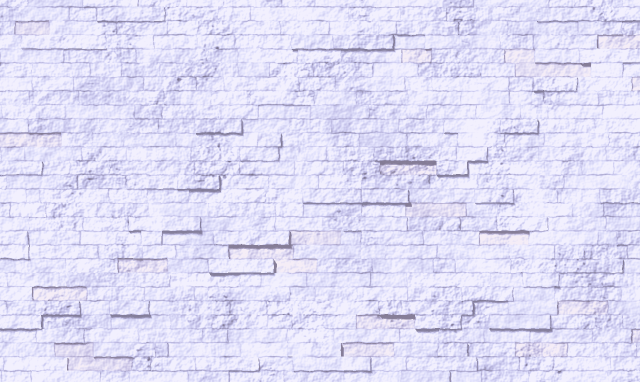
This texture is drawn by a WebGL 1 fragment shader. Its source:

```glsl
precision highp float;
// Pale violet split-face stone cladding: thin courses of uneven stones.
// Each stone gets a random length and projection; short marches toward the
// light cast the ledge shadows, and gradient noise carves the rough faces.
uniform vec2 u_resolution;

// Lengths are fractions of the canvas height.
const float COURSES = 27.3;         // courses from bottom to top
const float COURSE_PHASE = 0.19;
const float STONE_LENGTH = 0.13;    // mean length of a stone
const float LENGTH_JITTER = 0.8;
const float JOINT_WIDTH = 0.0034;
const float JOINT_DARKNESS = 0.15;
const float EDGE_WOBBLE = 0.0034;
const float SHADOW_REACH = 0.0145;  // shadow length of the highest ledge
const float GRAIN_SCALE = 34.0;
const float GRAIN_STRENGTH = 0.47;
const float STONE_CONTRAST = 0.06;
const float BROAD_CONTRAST = 0.075;
const float BASE_TONE = 0.912;
const vec2 TO_LIGHT = vec2(-0.55, 0.835);
const vec2 GRAIN_LIGHT = vec2(-0.75, 0.66);

const vec3 SHADOW = vec3(0.48, 0.455, 0.56);
const vec3 SHADE = vec3(0.76, 0.75, 0.91);
const vec3 BODY = vec3(0.89, 0.89, 0.99);
const vec3 LIT = vec3(0.95, 0.94, 0.995);
const vec3 WARM = vec3(1.01, 0.99, 0.975);

float hash(vec2 p) {
  vec3 q = fract(vec3(p.xyx) * 0.1031);
  q += dot(q, q.yzx + 33.33);
  return fract((q.x + q.y) * q.z);
}

float cornerSlope(vec2 cell, vec2 offset) {
  float angle = 6.2832 * hash(cell);
  return dot(vec2(cos(angle), sin(angle)), offset);
}

float gradientNoise(vec2 p) {
  vec2 i = floor(p), f = fract(p);
  vec2 u = f * f * f * (f * (f * 6.0 - 15.0) + 10.0);
  vec2 e = vec2(1.0, 0.0);
  return mix(mix(cornerSlope(i, f), cornerSlope(i + e, f - e), u.x),
             mix(cornerSlope(i + e.yx, f - e.yx), cornerSlope(i + 1.0, f - 1.0), u.x), u.y);
}

// Chiselled relief in three octaves.
float grain(vec2 p) {
  p *= GRAIN_SCALE;
  return gradientNoise(p) + 0.55 * gradientNoise(p * 2.1 + 17.0)
       + 0.3 * gradientNoise(p * 4.3 + 41.0);
}

float jointAt(float i, float row) {
  return i + LENGTH_JITTER * (hash(vec2(i, row + 50.0)) - 0.5);
}

// Returns stone index, course, and distances to the end and bed joints.
vec4 stoneAt(vec2 p) {
  float y = p.y * COURSES + COURSE_PHASE;
  float row = floor(y);
  float x = p.x / STONE_LENGTH + 9.0 * hash(vec2(row, 7.0)) + 3.0;
  float i = floor(x);
  if (x < jointAt(i, row)) i -= 1.0;
  else if (x >= jointAt(i + 1.0, row)) i += 1.0;
  float endGap = min(x - jointAt(i, row), jointAt(i + 1.0, row) - x) * STONE_LENGTH;
  float bedGap = min(fract(y), 1.0 - fract(y)) / COURSES;
  return vec4(i, row, endGap, bedGap);
}

// Projection of a stone: moderate steps, a few ledges and hollows.
float projection(vec2 id) {
  float h = hash(id + 120.0);
  return 0.5 * h + 0.4 * smoothstep(0.74, 1.0, h) - 0.25 * step(h, 0.07);
}

// Dark near the ledge, fading along the march.
float castShadow(vec2 p, float level) {
  float shadow = 0.0;
  for (int k = 1; k <= 7; k++) {
    float s = float(k) / 7.0;
    float rise = projection(stoneAt(p + TO_LIGHT * SHADOW_REACH * s).xy) - level;
    shadow = max(shadow, smoothstep(0.0, 0.5, rise - s * 0.7));
  }
  return shadow;
}

vec3 toneColor(float t) {
  vec3 c = mix(SHADOW, SHADE, clamp((t - 0.48) / 0.28, 0.0, 1.0));
  c = mix(c, BODY, clamp((t - 0.76) / 0.13, 0.0, 1.0));
  return mix(c, LIT, clamp((t - 0.89) / 0.06, 0.0, 1.0));
}

vec3 wall(vec2 p) {
  vec2 q = p + EDGE_WOBBLE * vec2(gradientNoise(p * 45.0), gradientNoise(p * 45.0 + 90.0));
  vec4 stone = stoneAt(q);
  float level = projection(stone.xy);
  float variety = hash(stone.xy + 310.0);

  // Rough face, with its own grain for each stone and coarser worn patches
  vec2 face = p + variety * 5.0;
  float worn = smoothstep(-0.05, 0.4, gradientNoise(p * 8.0 + 60.0));
  float slope = grain(face) - grain(face + GRAIN_LIGHT * 0.0032);
  float tone = BASE_TONE + GRAIN_STRENGTH * (mix(0.5, 1.0, variety) + 0.5 * worn) * slope;
  tone += STONE_CONTRAST * (hash(stone.xy + 77.0) - 0.5) - 0.035 * worn;
  tone += BROAD_CONTRAST * (gradientNoise(p * 3.5) + 0.8 * gradientNoise(p * 14.0 + 25.0));

  // Scattered pits
  tone -= 0.3 * worn * smoothstep(0.28, 0.6, gradientNoise(face * vec2(60.0, 80.0)));

  // Joints of uneven depth, then ledge shadows
  float joint = max(1.0 - smoothstep(0.0, JOINT_WIDTH, stone.w),
                    0.8 - 0.8 * smoothstep(0.0, JOINT_WIDTH, stone.z));
  tone -= JOINT_DARKNESS * joint * max(0.0, 0.85 + 2.0 * gradientNoise(p * 16.0 + 30.0));
  tone = mix(tone, 0.5, 0.95 * castShadow(q, level));
  return toneColor(tone) * mix(vec3(1.0), WARM, step(level, 0.0));
}

void main() {
  vec3 sum = vec3(0.0);
  for (int k = 0; k < 4; k++) {   // 2 x 2 samples smooth the edges
    vec2 shift = vec2(mod(float(k), 2.0), floor(float(k) / 2.0)) * 0.5 - 0.25;
    sum += wall((gl_FragCoord.xy + shift) / u_resolution.y);
  }
  gl_FragColor = vec4(sum * 0.25, 1.0);
}
```
